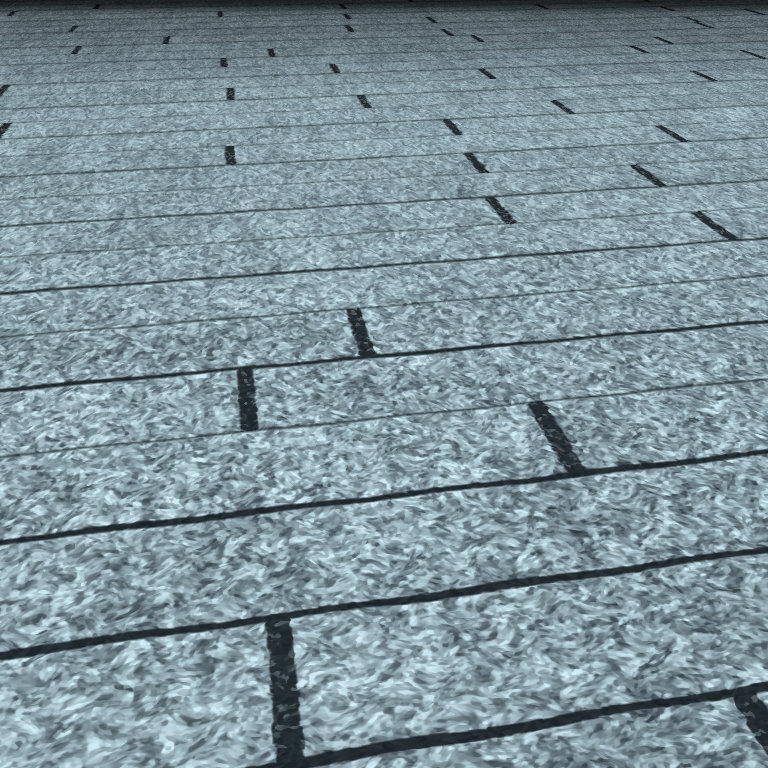
This texture is drawn by a WebGL 2 fragment shader. Its source:

```glsl
#version 300 es
precision highp float;
// Granite paving seen at a low angle: long slabs in rows running to the horizon.
// Each point is projected to ground coordinates (across, row); seams and staggered
// end joints are cut there, and flecked stone comes from oriented cellular noise.

uniform vec2 u_resolution;
out vec4 outColor;

// Stagger of the end joints, one value per row, then repeating
const float bond[14] = float[](0.64, 0.09, 1.30, 0.60, 0.07, 0.32, 1.50,
                               1.38, 0.83, 1.39, 0.88, 0.07, 0.91, 1.43);

vec3 hash3(vec2 p) {
  vec3 q = fract(p.xyx * vec3(0.1031, 0.1030, 0.0973));
  q += dot(q, q.yxz + 33.33);
  return fract((q.xxy + q.yzz) * q.zyx);
}

// Soft cellular noise whose cells are stretched flecks at random angles
float flecks(vec2 p) {
  vec2 cell = floor(p);
  float sum = 0.0, total = 0.0001;
  for (int j = -1; j <= 1; j++) {
    for (int i = -1; i <= 1; i++) {
      vec2 id = cell + vec2(i, j);
      vec3 h = hash3(id);
      vec2 d = id + 0.15 + 0.7 * h.xy - p;
      float angle = 2.4 * (h.x + h.y - 1.0);
      d = mat2(cos(angle), -sin(angle), sin(angle), cos(angle)) * d;
      float weight = exp(-5.0 * dot(d * vec2(0.75, 1.7), d * vec2(0.75, 1.7)));
      sum += weight * h.z;
      total += weight;
    }
  }
  return sum / total;
}

// Coverage of a groove of given half width with soft edges
float groove(float dist, float halfWidth, float soft) {
  return 1.0 - smoothstep(halfWidth - soft, halfWidth + soft, dist);
}

void main() {
  vec2 uv = gl_FragCoord.xy / u_resolution;
  float drop = 1.0 - uv.y;

  // Ground projection: rows meet far right, end joints meet above the top edge
  float rowDrop = (drop + 0.0195 * uv.x) / (1.0 - 0.138 * uv.x);
  float depth = rowDrop + 0.189;
  float across = (uv.x - 0.273) / (drop + 0.182);
  float along = 6.318 / depth - 5.064;

  // Stone grain, shrinking with distance
  vec2 grainPos = vec2(across * 75.0, log(depth) * 120.0);
  grainPos += 0.35 * sin(grainPos.yx * 0.9 + 1.7 * sin(grainPos * 0.31));
  float coarse = flecks(grainPos) - 0.5;
  float fine = flecks(grainPos * 1.8 + 37.0) - 0.5;
  float patches = flecks(grainPos * 0.16 + 11.0) - 0.5;

  // Long seams between rows, narrower on every other distant line
  float wobble = 0.008 * sin(across * 23.0 + along) + 0.012 * coarse;
  float edge = along + wobble;
  float line = floor(edge + 0.5);
  float thin = line > 2.5 ? mod(line, 2.0) : 0.0;
  float seamSoft = 0.0019 * 6.318 / (depth * depth);
  float wear = 0.88 + 0.12 * sin(across * 9.0 + line * 4.1);
  float seamDist = edge - line;
  float seam = groove(abs(seamDist), mix(0.036, 0.019, thin) * wear, seamSoft);
  seam *= mix(1.0, 0.7, thin) * mix(0.65, 1.0, smoothstep(0.1, 0.45, drop));

  // End joints; each tenth row has shorter slabs
  float row = floor(edge);
  float slab = mod(row, 10.0) < 0.5 ? 1.62 : 2.2;
  float place = across + 0.006 * coarse - bond[int(mod(row + 1.0, 14.0))];
  float slabId = floor(place / slab + 0.5);
  float jointDist = abs(place - slabId * slab);
  float joint = groove(jointDist, 0.0165, 0.0022 / (drop + 0.182));
  joint *= 0.96 - 0.25 * smoothstep(0.1, 0.4, fine);

  // Tone of the stone: grain, broad patches and a shift per slab
  float contrast = mix(0.45, 1.0, smoothstep(0.05, 0.65, drop));
  float slabTone = hash3(vec2(row + 5.0, floor(place / slab) + 9.0)).x - 0.5;
  float tone = 0.71 + contrast * (0.72 * coarse + 0.58 * fine);
  tone += 0.13 * patches + 0.06 * slabTone;
  tone -= 0.08 * smoothstep(0.5, 1.0, uv.x) * smoothstep(0.3, 0.9, drop);

  // Slight rubbed lip on the near side of each seam
  tone += 0.06 * smoothstep(-0.13, -0.05, seamDist) * step(seamDist, 0.0);

  vec3 shadowStone = vec3(0.18, 0.23, 0.26);
  vec3 paleStone = vec3(0.69, 0.79, 0.83);
  vec3 color = mix(shadowStone, paleStone, clamp(tone, 0.0, 1.25));

  // Dark mortar, then the dim far edge
  vec3 mortar = vec3(0.13, 0.165, 0.185) + 0.07 * fine;
  color = mix(color, mortar, clamp(max(seam, joint), 0.0, 1.0));
  color *= mix(0.62, 1.0, smoothstep(0.0, 0.15, drop));
  color *= mix(0.35, 1.0, smoothstep(0.002, 0.022, drop));
  outColor = vec4(color, 1.0);
}
```
